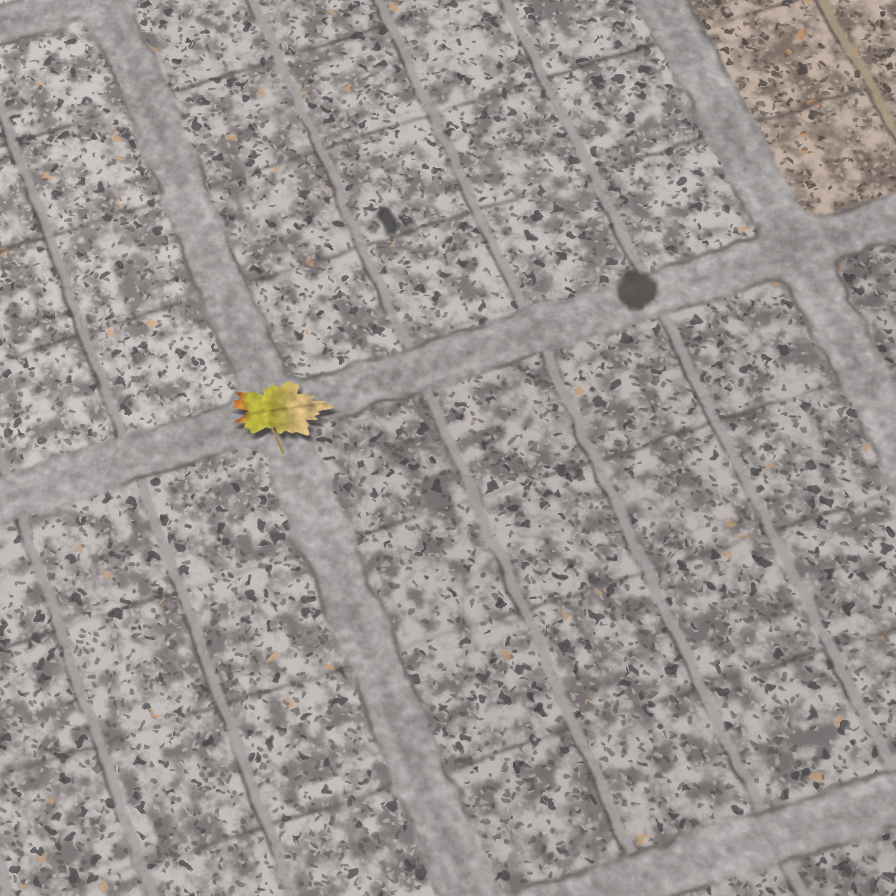
Give the GLSL for this texture, as a Shadertoy shader.

```glsl
// Weathered concrete paving seen at a slant: slabs scored into 4 x 4 blocks,
// parted by wide mortar joints. A projective map gives slab coordinates; cellular
// noise scatters the aggregate, layered noise adds dust, and a dry leaf lies on top.

const vec3 DUST = vec3(0.77, 0.745, 0.735);
const vec3 CEMENT = vec3(0.49, 0.47, 0.465);
const vec3 MORTAR = vec3(0.61, 0.595, 0.59);
const vec3 DARK_STONE = vec3(0.27, 0.265, 0.28);
const vec3 OCHRE_STONE = vec3(0.77, 0.63, 0.50);
const vec3 CRACK = vec3(0.33, 0.31, 0.30);
const float JOINT = 0.048;   // half width of a mortar joint, in slabs
const float BLOCKS = 4.0;    // blocks along each slab side

vec2 hash2(vec2 p) {
    vec3 q = fract(p.xyx * vec3(0.1031, 0.1030, 0.0973));
    q += dot(q, q.yzx + 33.33);
    return fract((q.xx + q.yz) * q.zy);
}

float valueNoise(vec2 p) {
    vec2 i = floor(p), f = fract(p);
    f = f * f * (3.0 - 2.0 * f);
    float low = mix(hash2(i).x, hash2(i + vec2(1, 0)).x, f.x);
    float high = mix(hash2(i + vec2(0, 1)).x, hash2(i + vec2(1, 1)).x, f.x);
    return mix(low, high, f.y);
}

float layered(vec2 p) {
    float sum = 0.0, gain = 0.5;
    for (int i = 0; i < 4; i++) {
        sum += gain * valueNoise(p);
        p = mat2(1.6, 1.2, -1.2, 1.6) * p + 7.3;
        gain *= 0.5;
    }
    return sum / 0.9375;
}

// Distance to the nearest cell point, then two random values of that cell
vec3 cellular(vec2 p) {
    vec2 base = floor(p);
    vec3 best = vec3(9.0);
    for (int y = -1; y <= 1; y++)
    for (int x = -1; x <= 1; x++) {
        vec2 cell = base + vec2(x, y);
        float d = length(cell + hash2(cell) - p);
        if (d < best.x) best = vec3(d, hash2(cell + 41.7));
    }
    return best;
}

float inside(float d, float soft) { return 1.0 - smoothstep(-soft, soft, d); }
float ridge(float d, float width) { return exp(-d * d / (width * width)); }

// Canvas position to slab coordinates; v runs downwards
vec2 toSlabs(vec2 p) {
    const vec2 origin = vec2(0.306, 0.538), across = vec2(0.582, 0.184);
    const vec2 down = vec2(0.180, -0.571);
    const float tilt = -0.1;
    return inverse(mat2(across, down - tilt * p)) * (p - origin);
}

// Exposed stones and pits in dusty cement
vec3 aggregate(vec2 g) {
    vec3 col = mix(CEMENT, DUST, smoothstep(0.24, 0.72, layered(g * 36.0)));
    vec2 warp = vec2(valueNoise(g * 90.0), valueNoise(g * 90.0 + 31.0));
    vec3 pit = cellular(g * 95.0 + warp);
    col = mix(col, CRACK, 0.55 * inside(pit.x - 0.42, 0.18) * step(pit.y, 0.2));
    col = mix(col, DUST, 0.6 * inside(pit.x - 0.4, 0.2) * step(0.8, pit.y));
    vec3 stone = cellular(g * 44.0 + warp * 0.7);
    float body = inside(stone.x - mix(0.16, 0.42, stone.z), 0.1);
    col = mix(col, DARK_STONE, 0.72 * body * step(stone.y, 0.17));
    return mix(col, OCHRE_STONE, 0.8 * body * step(0.982, stone.y));
}

vec3 paving(vec2 g, float soft) {
    vec2 id = floor(g), f = fract(g);
    float wobble = layered(g * 22.0) - 0.5;
    float warm = step(0.5, id.x) * step(id.y, -0.5);

    // Slab face, lighter towards the far left
    vec3 face = aggregate(g) * (1.0 - 0.045 * (id.x + id.y + 1.0));
    face *= mix(vec3(1.0), vec3(1.03, 0.97, 0.91), warm);

    // Scored grooves: dusty and wide one way, thin and dark the other
    vec2 t = (f - JOINT) / (1.0 - 2.0 * JOINT) * BLOCKS;
    vec2 d = (t - clamp(round(t), 1.0, BLOCKS - 1.0)) * (1.0 - 2.0 * JOINT) / BLOCKS;
    d += wobble * 0.014;
    float worn = smoothstep(0.35, 0.6, layered(g * 9.0 + 17.0));
    vec3 grooveDust = mix(MORTAR * 1.06, vec3(0.66, 0.60, 0.51), warm);
    face = mix(face, CRACK, 0.6 * ridge(d.y, 0.005) * mix(0.3, 1.0, worn));
    face = mix(face, grooveDust, 0.85 * inside(abs(d.x) - 0.009, 0.003 + soft));
    face = mix(face, CRACK, 0.65 * ridge(d.x + 0.011, 0.004) * worn);

    // Mortar joint with fine grain, around a rounded slab outline
    vec2 q = abs(f - 0.5) - (0.5 - JOINT - 0.03);
    float edge = length(max(q, 0.0)) + min(max(q.x, q.y), 0.0) - 0.03 + wobble * 0.022;
    float grain = layered(g * 75.0) - 0.5;
    vec3 joint = MORTAR + 0.24 * grain + 0.12 * (layered(g * 8.0) - 0.5);
    joint += 0.05 * ridge(edge - 0.022, 0.014);
    vec3 col = mix(joint, face, inside(edge, 0.004 + soft));
    return mix(col, CRACK, 0.55 * ridge(edge - 0.003, 0.005) * (1.0 - worn));
}

// Ragged leaf outline: negative inside, in leaf radii
float leafShape(vec2 q) {
    float a = atan(q.y, q.x);
    return length(q) - 0.84 - 0.13 * sin(5.0 * a + 0.8) - 0.08 * sin(11.0 * a) - 0.05 * sin(23.0 * a);
}

float segment(vec2 p, vec2 a, vec2 b) {
    vec2 ab = b - a;
    return length(p - a - ab * clamp(dot(p - a, ab) / dot(ab, ab), 0.0, 1.0));
}

vec3 addLeaf(vec3 col, vec2 p, float px) {
    const vec2 size = vec2(0.057, 0.031);
    vec2 q = (p - vec2(0.312, 0.543)) / size;
    float blotch = layered(p * 95.0);
    col *= 1.0 - 0.5 * inside(leafShape(q + vec2(-0.06, 0.2)), 0.15);
    col = mix(col, vec3(0.60, 0.53, 0.34), inside(segment(p, vec2(0.30, 0.53), vec2(0.316, 0.495)) - 0.0015, px));
    vec3 leaf = mix(vec3(0.74, 0.36, 0.20), vec3(0.70, 0.67, 0.26), smoothstep(-0.75, -0.4, q.x + blotch * 0.3));
    leaf = mix(leaf, vec3(0.81, 0.70, 0.49), smoothstep(-0.3, 0.5, q.x));
    leaf *= 0.7 + 0.6 * blotch - 0.15 * ridge(q.y - 0.25 * q.x, 0.06);
    return mix(col, leaf, inside(leafShape(q), px / size.y));
}

void mainImage(out vec4 fragColor, in vec2 fragCoord) {
    vec2 p = fragCoord / iResolution.xy;
    float px = 1.0 / iResolution.y;
    vec3 col = paving(toSlabs(p), px);

    // Dark stain on the joint and one large pebble
    float ragged = 0.016 * (layered(p * 70.0) - 0.5);
    col = mix(col, vec3(0.29, 0.26, 0.24), 0.8 * inside(length(p - vec2(0.71, 0.675)) - 0.023 + ragged, 0.005));
    float pebble = segment(p, vec2(0.429, 0.762), vec2(0.438, 0.745)) - 0.007 + ragged * 0.4;
    col = mix(col, DARK_STONE, 0.85 * inside(pebble, 0.002 + px));

    fragColor = vec4(addLeaf(col, p, px), 1.0);
}
```
